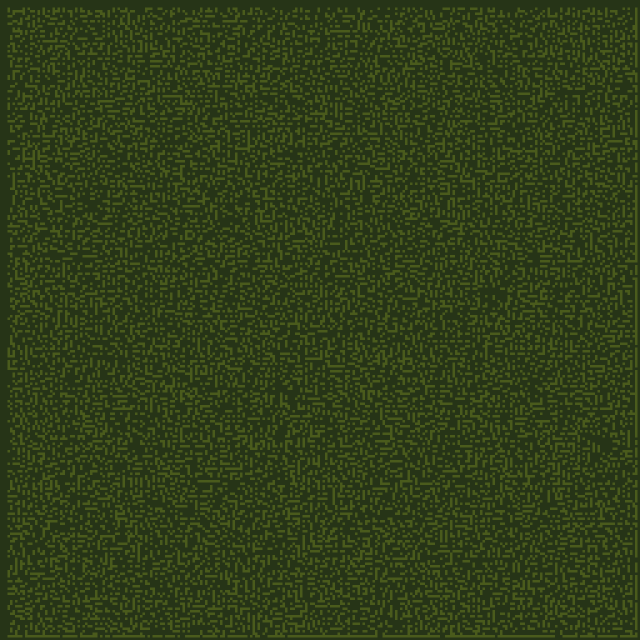
This texture is drawn by a Shadertoy shader. Its source:

```glsl
float hash(ivec2 c) {
    uvec2 q = uvec2(c + 64) * uvec2(1597u, 3571u);
    uint n = (q.x ^ (q.y << 11)) * 747796405u + 2891u;
    n = ((n >> 15) ^ n) * 277803737u;
    n = ((n >> 13) ^ n) * 668265u;
    return float((n >> 8) & 65535u) / 65536.0;
}

// High-passed noise: diagonal neighbours repel, straight runs survive
bool seeded(ivec2 c) {
    float v = 0.0;
    for (int y = -1; y <= 1; y++)
    for (int x = -1; x <= 1; x++) {
        int ring = abs(x) + abs(y);
        float weight = ring == 0 ? 1.0 : ring == 1 ? -0.04 : -0.28;
        v += weight * (hash(c + ivec2(x, y)) - 0.5);
    }
    return v > 0.2;
}

// Thin strands inside a dark margin, with a dashed line at right and bottom
float strand(ivec2 c) {
    if (c.x < 3 || c.y > 252 || c.x > 254 || c.y < 1) return 0.0;
    if (c.x == 254 || c.y == 1) return step(0.12, hash(c));
    if (c.x == 253 || c.y == 2) return step(0.85, hash(c));
    if (!seeded(c)) return 0.0;

    // Drop one corner of every solid two-by-two block
    bool block = seeded(c - ivec2(1, 0)) && seeded(c - ivec2(0, 1))
              && seeded(c - ivec2(1, 1));
    return block ? 0.0 : 1.0;
}

void mainImage(out vec4 fragColor, in vec2 fragCoord) {
    // Four samples per pixel smooth the cell edges
    float cover = 0.0;
    for (int i = 0; i < 4; i++) {
        vec2 offset = vec2(i & 1, i >> 1) * 0.5 - 0.25;
        vec2 cell = (fragCoord + offset) / iResolution.xy * 256.0;
        cover += 0.25 * strand(ivec2(floor(cell)));
    }

    vec3 darkGreen = vec3(0.15, 0.205, 0.09);
    vec3 olive = vec3(0.29, 0.355, 0.11);
    fragColor = vec4(mix(darkGreen, olive, cover), 1.0);
}
```
